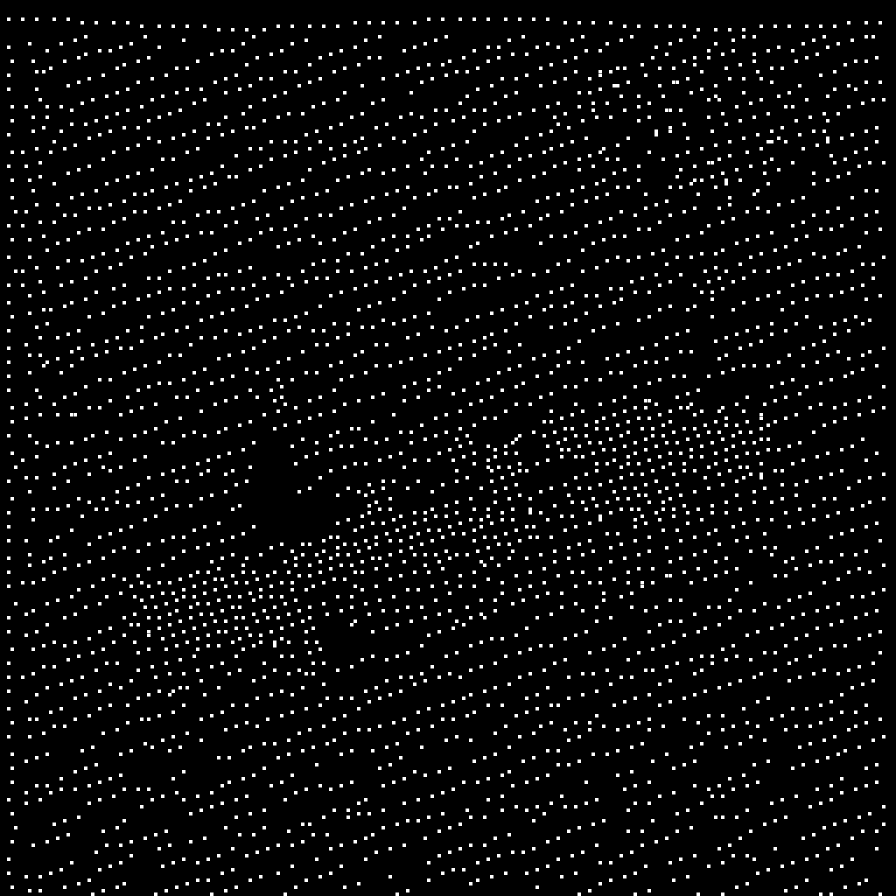
A WebGL 2 fragment shader for this pattern:

```glsl
#version 300 es
precision highp float;
// Stippled field of small white squares in slanted runs, with a dense rising band.

uniform vec2 u_resolution;
out vec4 fragColor;

const float CELLS = 256.0;      // dots snap to this grid
const float EDGE_STEP = 4.3;    // spacing of the border dots, in cells
const float RUN_LENGTH = 4.0;   // dots that share one offset

vec2 hash22(vec2 p) {
    vec3 q = fract(vec3(p.xyx) * vec3(0.1031, 0.1030, 0.0973));
    q += dot(q, q.yzx + 33.33);
    return fract((q.xx + q.yz) * q.zy);
}

float blob(vec2 p, vec2 center, vec2 radius) {
    return 1.0 - smoothstep(0.8, 1.2, length((p - center) / radius));
}

float capsule(vec2 p, vec2 a, vec2 b, float radius) {
    vec2 ab = b - a;
    float t = clamp(dot(p - a, ab) / dot(ab, ab), 0.0, 1.0);
    return 1.0 - smoothstep(0.6, 1.3, length(p - a - ab * t) / radius);
}

// Coverage of a one-cell square around the snapped center
float dotSquare(vec2 p, vec2 point, vec2 pixel) {
    vec2 d = abs(p - floor(point) - 0.5);
    vec2 cover = clamp(0.5 + (0.5 - d) / pixel, 0.0, 1.0);
    return cover.x * cover.y;
}

// Closely packed parts of the band
float denseTone(vec2 p) {
    float t = blob(p, vec2(0.247, 0.319), vec2(0.100, 0.050));
    t = max(t, blob(p, vec2(0.370, 0.371), vec2(0.060, 0.030)));
    t = max(t, blob(p, vec2(0.347, 0.284), vec2(0.012, 0.050)));
    t = max(t, blob(p, vec2(0.488, 0.401), vec2(0.107, 0.033)));
    t = max(t, blob(p, vec2(0.423, 0.440), vec2(0.019, 0.028)));
    t = max(t, blob(p, vec2(0.515, 0.488), vec2(0.022, 0.030)));
    t = max(t, blob(p, vec2(0.565, 0.465), vec2(0.021, 0.050)));
    t = max(t, blob(p, vec2(0.638, 0.518), vec2(0.045, 0.028)));
    t = max(t, blob(p, vec2(0.736, 0.510), vec2(0.100, 0.042)));
    t = max(t, blob(p, vec2(0.838, 0.503), vec2(0.020, 0.045)));
    t = max(t, blob(p, vec2(0.700, 0.445), vec2(0.070, 0.026)));
    t = max(t, blob(p, vec2(0.798, 0.684), vec2(0.016, 0.024)));
    return max(t, blob(p, vec2(0.307, 0.560), vec2(0.012, 0.020)));
}

// Looser halo around the band, the left edge and the upper right
float mediumTone(vec2 p) {
    float t = capsule(p, vec2(0.19, 0.29), vec2(0.83, 0.43), 0.06);
    t = max(t, blob(p, vec2(0.02, 0.70), vec2(0.035, 0.35)));
    return max(t, 0.7 * blob(p, vec2(0.78, 0.86), vec2(0.16, 0.09)));
}

// Hollows with few dots
float hollowTone(vec2 p) {
    float t = blob(p, vec2(0.303, 0.460), vec2(0.022, 0.060));
    t = max(t, blob(p, vec2(0.345, 0.425), vec2(0.036, 0.020)));
    t = max(t, blob(p, vec2(0.783, 0.615), vec2(0.011, 0.045)));
    t = max(t, blob(p, vec2(0.810, 0.565), vec2(0.020, 0.016)));
    t = max(t, blob(p, vec2(0.594, 0.505), vec2(0.012, 0.022)));
    return max(t, blob(p, vec2(0.385, 0.290), vec2(0.020, 0.018)));
}

float tone(vec2 p) {
    float dense = denseTone(p);
    float t = max(0.2 + 0.3 * mediumTone(p), dense);
    return t - 0.5 * hollowTone(p) * (1.0 - dense);
}

// Slanted lattice, shifted by run and by dot, kept where tone is in [low, high)
float stippleLayer(vec2 p, vec2 pixel, mat2 basis, vec2 runShift, float jitter, float low, float high) {
    vec2 home = floor(inverse(basis) * p);
    float light = 0.0;
    for (int j = -1; j <= 1; j++) {
        for (int i = -1; i <= 1; i++) {
            vec2 id = home + vec2(i, j);
            vec2 run = vec2(floor((id.x + 3.0 * hash22(id.yy + 9.0).x) / RUN_LENGTH), id.y);
            vec2 shift = (hash22(run + 127.0) - 0.5) * runShift;
            shift += (hash22(id + 171.0) - 0.5) * jitter;
            vec2 point = basis * (id + 0.5) + shift;
            float cover = dotSquare(p, point, pixel);
            if (cover <= 0.0 || point.x < 6.5 || point.x > 253.0 || point.y > 246.0) continue;
            vec2 uv = point / CELLS;
            float t = tone(uv) + (hash22(id + 119.0).x - 0.5) * 0.16;
            float keep = mix(0.86, 0.98, smoothstep(0.1, 0.3, uv.y));
            if (t >= low && t < high && hash22(id + 143.0).y < keep) light = max(light, cover);
        }
    }
    return light;
}

// Even row along the top and column along the left side
float borderDots(vec2 p, vec2 pixel) {
    vec2 slot = (floor(p / EDGE_STEP) + 0.5) * EDGE_STEP;
    float wave = 249.2 + 1.3 * cos(slot.x / CELLS * 11.6);
    float top = dotSquare(p, vec2(slot.x, wave), pixel) * step(2.0, p.x) * step(p.x, 252.0);
    float side = 2.2 + 1.9 * hash22(vec2(slot.y, 3.0)).x;
    float left = dotSquare(p, vec2(side, slot.y), pixel) * step(p.y, 246.0);
    return max(top, left);
}

void main() {
    vec2 p = gl_FragCoord.xy / u_resolution * CELLS;
    vec2 pixel = CELLS / u_resolution;
    float light = borderDots(p, pixel);
    light = max(light, stippleLayer(p, pixel, mat2(3.3, 1.2, -0.9, 6.0), vec2(1.0, 3.4), 0.9, 0.0, 0.36));
    light = max(light, stippleLayer(p, pixel, mat2(3.8, 1.1, -0.9, 4.0), vec2(0.8, 1.2), 1.0, 0.36, 0.6));
    light = max(light, stippleLayer(p, pixel, mat2(2.9, 0.8, -0.8, 2.9), vec2(0.3, 0.5), 0.7, 0.6, 2.0));
    fragColor = vec4(vec3(light), 1.0);
}
```
